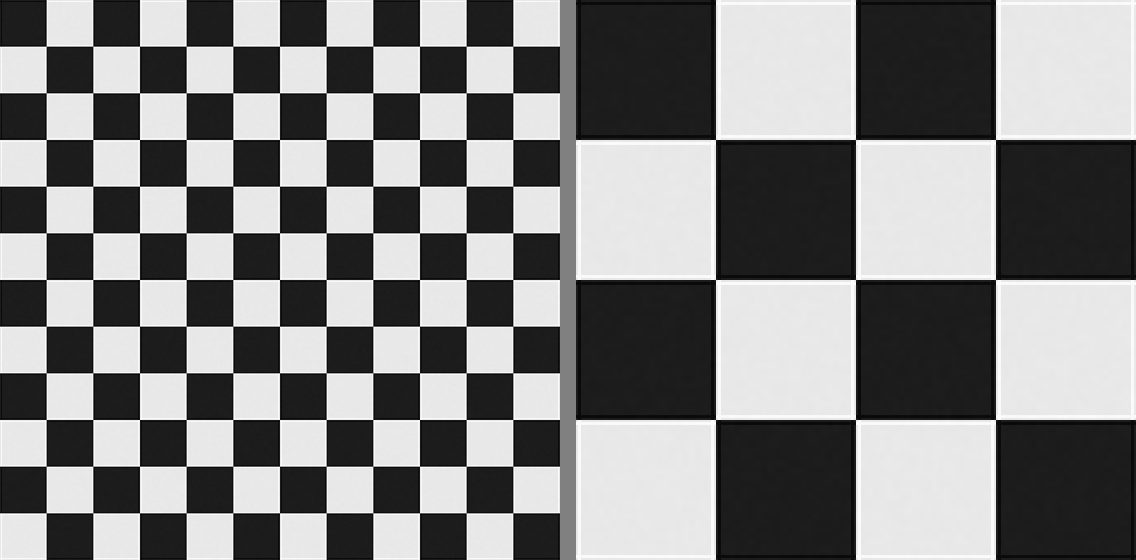
Left: the whole. Right: its middle third, enlarged.
This pattern is drawn by a Shadertoy shader. Its source:

```glsl
// Black and white checkerboard with crisp, faintly haloed edges and a trace of grain.
#define CELLS 12.0
#define DARK vec3(0.11)
#define LIGHT vec3(0.91)
#define HALO_OFFSET (1.0 / 512.0)
#define HALO_GAIN 0.175
#define GRAIN_LATTICE 256.0
#define GRAIN_AMOUNT 0.010

float hash(vec2 p) {
    vec3 q = fract(vec3(p.xyx) * 0.1031);
    q += dot(q, q.yzx + 33.33);
    return fract((q.x + q.y) * q.z);
}

// Value noise whose lattice wraps at the canvas border
float tiledNoise(vec2 uv, float lattice) {
    vec2 p = uv * lattice;
    vec2 cell = floor(p);
    vec2 f = fract(p);
    f = f * f * (3.0 - 2.0 * f);
    vec2 a = mod(cell, lattice);
    vec2 b = mod(cell + 1.0, lattice);
    return mix(mix(hash(a), hash(vec2(b.x, a.y)), f.x),
               mix(hash(vec2(a.x, b.y)), hash(b), f.x), f.y);
}

void mainImage(out vec4 fragColor, in vec2 fragCoord) {
    vec2 uv = fragCoord / iResolution.xy;
    vec2 pixel = 1.0 / iResolution.xy;

    // Cell parity and distance to the nearest cell border on each axis
    vec2 p = uv * CELLS;
    vec2 cell = floor(p);
    vec2 local = fract(p);
    vec2 edge = min(local, 1.0 - local) / CELLS;
    float parity = 1.0 - 2.0 * mod(cell.x + cell.y, 2.0);

    // Antialiased square waves multiplied into a checker from -1 to 1
    vec2 wave = clamp(2.0 * edge / pixel, 0.0, 1.0);
    float checker = parity * wave.x * wave.y;

    // Contrast overshoot in a thin band beside each border
    vec2 band = 1.0 - smoothstep(0.35, 0.5, abs(edge / HALO_OFFSET - 1.0));
    checker *= 1.0 + HALO_GAIN * max(band.x, band.y);

    vec3 color = mix(DARK, LIGHT, 0.5 + 0.5 * checker);
    color += GRAIN_AMOUNT * (tiledNoise(uv, GRAIN_LATTICE) - 0.5);
    fragColor = vec4(clamp(color, 0.0, 1.0), 1.0);
}
```
